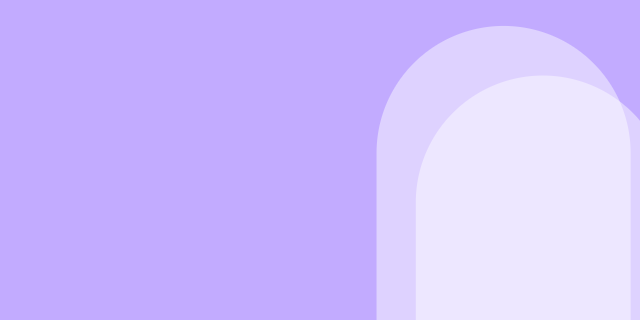
This background is drawn by a Shadertoy shader. Its source:

```glsl
const vec3 LAVENDER = vec3(0.761, 0.671, 1.0);
const vec3 WHITE = vec3(1.0);
const float VEIL_OPACITY = 0.46;
const float ARCH_RADIUS = 0.397;

// Signed distance to an arch that extends downward without end
float archDistance(vec2 point, vec2 center, float radius) {
    vec2 offset = point - center;
    offset.y = max(offset.y, 0.0);
    return length(offset) - radius;
}

// Antialiased coverage of a shape from its signed distance
float coverage(float signedDistance, float pixelSize) {
    return clamp(0.5 - signedDistance / pixelSize, 0.0, 1.0);
}

// Lay a translucent white arch over a colour
vec3 addArch(vec3 color, vec2 point, vec2 center, float pixelSize) {
    float mask = coverage(archDistance(point, center, ARCH_RADIUS), pixelSize);
    return mix(color, WHITE, VEIL_OPACITY * mask);
}

void mainImage(out vec4 fragColor, in vec2 fragCoord) {
    // Canvas height is one unit
    float pixelSize = 1.0 / iResolution.y;
    vec2 point = fragCoord * pixelSize;

    // Back arch, then the lower front arch
    vec3 color = addArch(LAVENDER, point, vec2(1.5737, 0.522), pixelSize);
    color = addArch(color, point, vec2(1.6963, 0.367), pixelSize);

    fragColor = vec4(color, 1.0);
}
```
